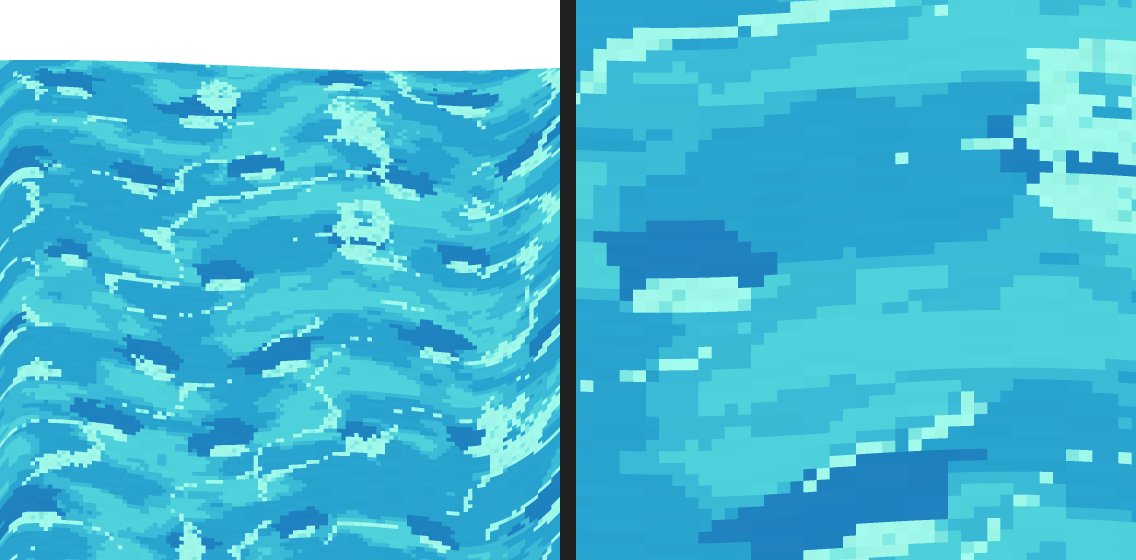
Left: the whole. Right: its middle third, enlarged.
Give the GLSL for this texture, as a Shadertoy shader.

```glsl
// Blocky pixel-art water with foam streaks on a gently folded sheet below a white sky.

const vec3 SKY   = vec3(1.00, 1.00, 1.00);
const vec3 DEEP  = vec3(0.12, 0.51, 0.75);
const vec3 WATER = vec3(0.16, 0.64, 0.81);
const vec3 SOFT  = vec3(0.23, 0.73, 0.84);
const vec3 AQUA  = vec3(0.31, 0.82, 0.86);
const vec3 FOAM  = vec3(0.62, 0.97, 0.91);

const vec2 BLOCKS = vec2(128.0, 145.0);      // blocks per canvas width and height
const vec2 PATCH_SIZE = vec2(0.11, 0.045);   // grain of the tonal patches
const vec2 STREAK_SIZE = vec2(0.13, 0.058);  // grain of the foam lines
const vec2 POOL_SPACING = vec2(0.23, 0.16);  // spacing of the dark pools
const vec2 POOL_RADIUS = vec2(0.056, 0.026);
const vec2 CREST_RADIUS = vec2(0.036, 0.010);
const float SOFT_LEVEL = 0.497;
const float AQUA_LEVEL = 0.623;
const float FOAM_WIDTH = 0.155;
const float SWELL_HEIGHT = 0.027;
const float SWELL_LENGTH = 0.55;
const float SHEET_SHARE = 0.35;              // part of the swell that shears the blocks
const int SAMPLES = 3;
const float TAU = 6.2831853;

float hash(vec2 p) {
    return fract(sin(dot(p, vec2(127.1, 311.7))) * 43758.5453);
}

float noise(vec2 p) {
    vec2 i = floor(p), f = fract(p);
    f = f * f * (3.0 - 2.0 * f);
    return mix(mix(hash(i), hash(i + vec2(1, 0)), f.x),
               mix(hash(i + vec2(0, 1)), hash(i + vec2(1, 1)), f.x), f.y);
}

float horizon(float x) {
    return 0.883 + 0.010 * cos(TAU * (x - 0.08) / 1.35);
}

float swell(float x) {
    return SWELL_HEIGHT * cos(TAU * (x - 0.62) / SWELL_LENGTH);
}

// Steep folds at the two sides of the sheet
float sideFold(float x) {
    float right = max(x - 0.82, 0.0), left = max(0.05 - x, 0.0);
    return 2.5 * right * right - 14.0 * left * left;
}

// Dark pool in x, pale crest under it in y; positive means inside
vec2 poolAndCrest(vec2 p, float rough) {
    vec2 g = p / POOL_SPACING;
    g.x += 0.43 * floor(g.y);
    vec2 id = floor(g);
    vec2 jitter = vec2(hash(id + 3.7), hash(id + 8.2)) - 0.5;
    vec2 d = (fract(g) - 0.5 - 0.3 * jitter) * POOL_SPACING;
    d.y -= 0.2 * d.x * (hash(id + 5.1) - 0.3);
    float size = mix(0.75, 1.2, hash(id + 1.9));
    float pool = 1.0 - length(d / (POOL_RADIUS * size)) + rough;
    vec2 below = d - vec2(0.006, 0.021) * size;
    float crest = 1.0 - length(below / (CREST_RADIUS * size)) + rough;
    return vec2(pool, crest);
}

vec3 waterColor(vec2 block) {
    vec2 q = (block + 0.5) / BLOCKS;
    vec2 p = q + vec2(0.0, (1.0 - SHEET_SHARE) * swell(q.x));
    p.x += 0.010 * (hash(vec2(block.y, 4.3)) - 0.5);
    float grain = hash(block) - 0.5;
    float dash = hash(vec2(floor(block.x / 4.0), block.y) + 17.0) - 0.5;

    // Stepped tonal patches
    float tone = 0.65 * noise(p / PATCH_SIZE + 11.0)
               + 0.35 * noise(p / PATCH_SIZE * 2.3 + 37.0)
               + 0.05 * dash + 0.025 * grain;
    vec3 color = tone < SOFT_LEVEL ? WATER : tone < AQUA_LEVEL ? SOFT : AQUA;

    // Dark pools with ragged rims
    float rough = 0.7 * (noise(p / vec2(0.035, 0.016) + 61.0) - 0.5) + 0.2 * dash;
    vec2 pool = poolAndCrest(p, rough);
    if (pool.x > 0.0) color = DEEP;

    // Broken foam lines and crests
    float line = abs(noise(p / STREAK_SIZE + 83.0) - 0.5);
    float strength = noise(p / vec2(0.09, 0.05) + 29.0) + 0.3 * grain;
    float width = FOAM_WIDTH * max(strength - 0.35, 0.0);
    if (line < width || pool.y > 0.0) {
        float fade = step(0.86, hash(block + 53.0));
        color = mix(FOAM, AQUA, 0.4 * fade) + 0.03 * grain;
    }
    return color + 0.012 * dash;
}

vec3 scene(vec2 uv) {
    float depth = horizon(uv.x) - uv.y;
    if (depth < 0.0) return SKY;
    // Rows crowd together towards the horizon
    float v = depth + 0.06 * (1.0 - exp(-depth / 0.08));
    v += SHEET_SHARE * swell(uv.x) + sideFold(uv.x);
    return waterColor(floor(vec2(uv.x, v) * BLOCKS));
}

void mainImage(out vec4 fragColor, in vec2 fragCoord) {
    // Supersampling smooths the block edges
    vec3 sum = vec3(0.0);
    for (int j = 0; j < SAMPLES; j++)
        for (int i = 0; i < SAMPLES; i++) {
            vec2 offset = (vec2(i, j) + 0.5) / float(SAMPLES) - 0.5;
            sum += scene((fragCoord + offset) / iResolution.xy);
        }
    fragColor = vec4(sum / float(SAMPLES * SAMPLES), 1.0);
}
```
